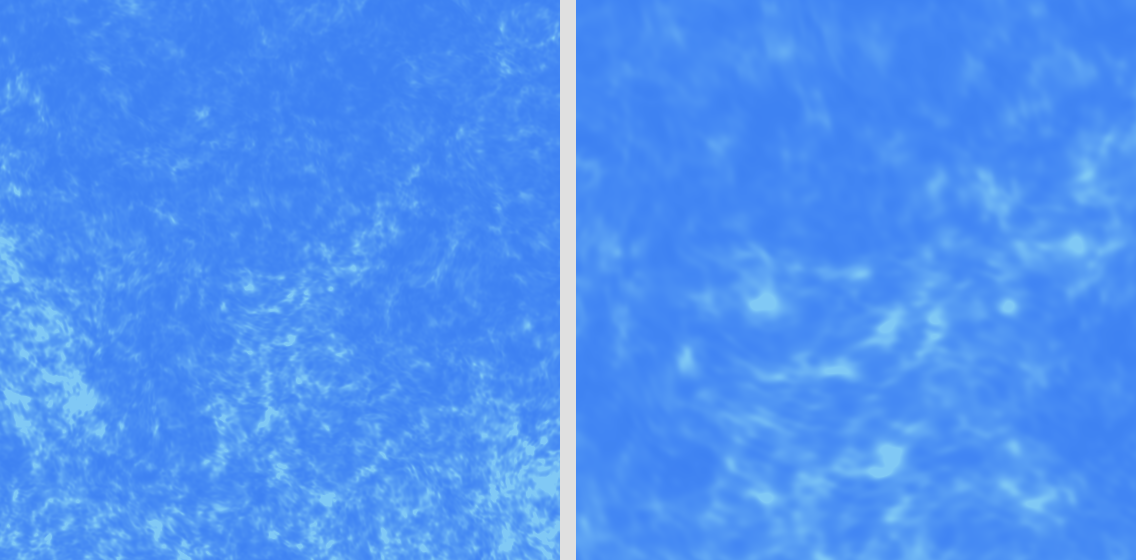
Left, the full canvas; right, a detail of the centre.
A Shadertoy shader for this texture:

```glsl
const vec3 DEEP_BLUE = vec3(0.230, 0.495, 0.950);
const vec3 PALE_BLUE = vec3(0.500, 0.785, 0.962);

const float MEDIAN_LIGHT = 0.19;   // typical position on the colour ramp
const float LIGHT_SPREAD = 0.76;   // how strongly density brightens
const float DENSITY_BIAS = -0.22;
const float TILT = 1.0;            // lower part is paler
const float BANK_GAIN = 1.3;

const float PATCH_SCALE = 3.2;
const float PATCH_GAIN = 0.48;
const float CLUMP_SCALE = 14.0;
const float CLUMP_GAIN = 0.36;
const float GRAIN_SCALE = 46.0;
const float GRAIN_GAIN = 0.56;
const float GRAIN_STRETCH = 0.72;
const float WARP = 0.035;

const float NOISE_DEVIATION = 0.214;
const mat2 OCTAVE_TURN = mat2(0.8, 0.6, -0.6, 0.8);
const vec2 FALL = vec2(0.7071, -0.7071);  // direction of the pale banks

float hash(vec2 cell) {
    vec3 q = fract(cell.xyx * 0.1031);
    q += dot(q, q.yzx + 33.33);
    return fract((q.x + q.y) * q.z);
}

float valueNoise(vec2 p) {
    vec2 cell = floor(p);
    vec2 f = fract(p);
    f = f * f * (3.0 - 2.0 * f);
    float low = mix(hash(cell), hash(cell + vec2(1, 0)), f.x);
    float high = mix(hash(cell + vec2(0, 1)), hash(cell + vec2(1, 1)), f.x);
    return mix(low, high, f.y);
}

// Layered noise, centred on zero with roughly unit deviation
float layeredNoise(vec2 p, int octaves, float gain) {
    float sum = 0.0, power = 0.0, amplitude = 1.0;
    for (int i = 0; i < octaves; i++) {
        sum += amplitude * (valueNoise(p) - 0.5);
        power += amplitude * amplitude;
        amplitude *= gain;
        p = OCTAVE_TURN * p * 2.03 + 17.3;
    }
    return sum / (NOISE_DEVIATION * sqrt(power));
}

// Soft oval veil lying along the falling diagonal
float bank(vec2 p, vec2 center, vec2 size) {
    vec2 d = p - center;
    vec2 q = vec2(dot(d, FALL), dot(d, vec2(-FALL.y, FALL.x))) / size;
    return exp(-dot(q, q));
}

void mainImage(out vec4 fragColor, in vec2 fragCoord) {
    vec2 uv = fragCoord / iResolution.y;

    // Ragged outlines for the broad shapes
    vec2 warp = WARP * vec2(layeredNoise(uv * 7.0 + 31.0, 3, 0.6),
                            layeredNoise(uv * 7.0 + 67.0, 3, 0.6));
    vec2 p = uv + warp;

    // Broad distribution of pale pigment
    float density = DENSITY_BIAS + TILT * (0.5 - uv.y);
    density += BANK_GAIN * bank(p, vec2(0.05, 0.37), vec2(0.21, 0.10));
    density += BANK_GAIN * bank(p, vec2(0.47, 0.23), vec2(0.29, 0.13));
    density += BANK_GAIN * bank(p, vec2(0.16, 0.01), vec2(0.11, 0.07));
    density += PATCH_GAIN * layeredNoise(p * PATCH_SCALE + 5.0, 4, 0.6);
    density += CLUMP_GAIN * layeredNoise(p * CLUMP_SCALE + 91.0, 3, 0.7);

    // Fine flecks, slightly drawn out along a wandering direction
    float angle = -0.95 + 0.45 * layeredNoise(uv * 4.0 + 143.0, 2, 0.5);
    vec2 along = vec2(cos(angle), sin(angle));
    vec2 q = uv + 0.15 * warp;
    q -= (1.0 - GRAIN_STRETCH) * along * dot(along, fract(q * 6.0) - 0.5) / 6.0 * 0.0;
    vec2 smear = along * 0.0022;
    float grain = 0.0;
    for (int i = -1; i <= 1; i++) {
        grain += layeredNoise((q + smear * float(i)) * GRAIN_SCALE + 211.0, 3, 0.85);
    }
    density += GRAIN_GAIN * grain / 2.6;

    // Pigment brightens exponentially, leaving sparse highlights
    float light = MEDIAN_LIGHT * exp(LIGHT_SPREAD * density);
    light = min(light, 1.0);
    fragColor = vec4(mix(DEEP_BLUE, PALE_BLUE, light), 1.0);
}
```
